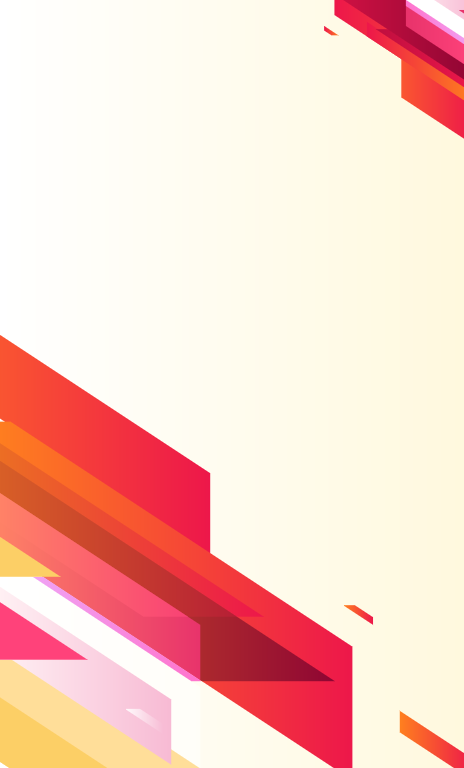
Give the GLSL for this background, as a Shadertoy shader.

```glsl
const vec2 CANVAS = vec2(60.7, 100.0);  // percent of the height
const float SLOPE = 0.655;              // fall of every slanted edge
const float FAR = 150.0;
const vec2 ANY_Y = vec2(-FAR, FAR);

const vec3 WHITE = vec3(1.0);
const vec3 CREAM = vec3(1.0, 0.975, 0.87);
const vec3 ORANGE = vec3(1.0, 0.50, 0.12);
const vec3 VERMILION = vec3(0.98, 0.34, 0.19);
const vec3 CRIMSON = vec3(0.93, 0.09, 0.29);
const vec3 RUST = vec3(0.85, 0.38, 0.15);
const vec3 MAROON = vec3(0.56, 0.02, 0.20);
const vec3 CORAL = vec3(1.0, 0.52, 0.40);
const vec3 ROSE = vec3(0.91, 0.20, 0.42);
const vec3 HOT_PINK = vec3(1.0, 0.26, 0.48);
const vec3 LILAC = vec3(0.94, 0.64, 0.96);
const vec3 ORCHID = vec3(1.0, 0.45, 0.80);
const vec3 BLUSH = vec3(1.0, 0.95, 0.96);
const vec3 PALE_PINK = vec3(0.97, 0.73, 0.83);
const vec3 PEACH = vec3(1.0, 0.87, 0.60);
const vec3 AMBER = vec3(0.99, 0.81, 0.40);

// Signed distance inside a range, positive within it
float inside(float v, vec2 range) {
    return min(v - range.x, range.y - v);
}

// Slanted band clipped to a box, shaded from left to right across the box
void paint(inout vec3 color, vec2 p, vec2 band, vec2 xs, vec2 ys,
           vec3 left, vec3 right, float alpha) {
    float pixel = CANVAS.y / iResolution.y;
    float slant = inside(p.y - SLOPE * p.x, band) / length(vec2(1.0, SLOPE));
    float depth = min(slant, min(inside(p.x, xs), inside(p.y, ys)));
    float cover = clamp(0.5 + depth / pixel, 0.0, 1.0);
    float t = clamp((p.x - xs.x) / (xs.y - xs.x), 0.0, 1.0);
    color = mix(color, mix(left, right, t), cover * alpha);
}

// Pale layers in the lower left corner
void paintPaleLayers(inout vec3 c, vec2 p) {
    paint(c, p, vec2(72.3, FAR), vec2(-1.0, 26.2), vec2(75.1, FAR), WHITE, mix(WHITE, CREAM, 0.2), 1.0);
    paint(c, p, vec2(82.9, 99.2), vec2(-1.0, 27.0), vec2(85.9, FAR), PEACH, PEACH, 1.0);
    paint(c, p, vec2(90.8, 99.2), vec2(-1.0, 14.0), ANY_Y, AMBER, AMBER, 1.0);
    paint(c, p, vec2(76.4, 84.9), vec2(-1.0, 22.4), ANY_Y, BLUSH, PALE_PINK, 1.0);
    paint(c, p, vec2(78.4, FAR), vec2(-1.0, 11.6), vec2(0.0, 85.9), HOT_PINK, HOT_PINK, 1.0);
    paint(c, p, vec2(80.3, 81.6), vec2(16.5, 21.5), vec2(92.3, FAR), WHITE, PALE_PINK, 0.9);
}

// Bold overlapping bands on the left
void paintBoldBands(inout vec3 c, vec2 p) {
    vec2 wedgeY = vec2(0.0, 80.3);
    vec2 baseY = vec2(0.0, 88.7);
    paint(c, p, vec2(43.6, 54.5), vec2(-1.0, 27.5), ANY_Y, VERMILION, CRIMSON, 1.0);
    paint(c, p, vec2(54.0, 71.4), vec2(-1.0, 46.1), vec2(54.9, FAR), ORANGE, CRIMSON, 1.0);
    paint(c, p, vec2(57.7, 68.0), vec2(-1.0, 34.5), wedgeY, mix(ORANGE, RUST, 0.5), CRIMSON, 1.0);
    paint(c, p, vec2(60.0, 71.4), vec2(-1.0, 43.8), baseY, RUST, MAROON, 1.0);
    paint(c, p, vec2(60.0, 68.0), vec2(-1.0, 34.5), wedgeY, RUST, CRIMSON, 0.25);
    paint(c, p, vec2(64.2, 71.4), vec2(-1.0, 26.2), baseY, CORAL, ROSE, 1.0);
    paint(c, p, vec2(64.2, 68.0), vec2(-1.0, 26.2), wedgeY, CORAL, HOT_PINK, 0.7);
    paint(c, p, vec2(71.4, 72.3), vec2(4.0, 26.2), vec2(75.1, 88.7), LILAC, ORCHID, 1.0);
    paint(c, p, vec2(69.9, FAR), vec2(-1.0, 8.3), vec2(0.0, 75.1), AMBER, AMBER, 1.0);
}

// Stacked bands in the upper right corner
void paintTopCorner(inout vec3 c, vec2 p) {
    vec2 innerX = vec2(53.1, 62.0);
    paint(c, p, vec2(-26.8, -21.7), vec2(52.5, 62.0), ANY_Y, VERMILION, CRIMSON, 1.0);
    paint(c, p, vec2(-FAR, -26.7), vec2(43.75, 62.0), ANY_Y, CRIMSON, VERMILION, 1.0);
    paint(c, p, vec2(-28.6, -26.7), vec2(48.0, 62.0), ANY_Y, CRIMSON, ORANGE, 1.0);
    paint(c, p, vec2(-29.5, -28.4), vec2(49.0, 62.0), vec2(3.8, FAR), mix(MAROON, CRIMSON, 0.5), CRIMSON, 1.0);
    paint(c, p, vec2(-FAR, -29.4), vec2(43.75, 62.0), ANY_Y, mix(MAROON, CRIMSON, 0.7), MAROON, 1.0);
    paint(c, p, vec2(-FAR, -31.4), innerX, ANY_Y, ROSE, HOT_PINK, 1.0);
    paint(c, p, vec2(-FAR, -34.0), innerX, ANY_Y, ORCHID, LILAC, 1.0);
    paint(c, p, vec2(-FAR, -34.8), innerX, ANY_Y, WHITE, WHITE, 1.0);
    paint(c, p, vec2(-FAR, -37.2), innerX, ANY_Y, BLUSH, PALE_PINK, 1.0);
    paint(c, p, vec2(-FAR, -38.0), innerX, vec2(1.3, FAR), ROSE, ROSE, 1.0);
}

// Loose chips along the right side
void paintChips(inout vec3 c, vec2 p) {
    paint(c, p, vec2(-24.4, -23.8), vec2(42.4, 44.3), vec2(0.0, 4.6), CRIMSON, ORANGE, 1.0);
    paint(c, p, vec2(48.4, 49.4), vec2(45.0, 48.8), vec2(78.8, FAR), ORANGE, CRIMSON, 1.0);
    paint(c, p, vec2(58.3, 61.1), vec2(52.3, 62.0), ANY_Y, ORANGE, CRIMSON, 1.0);
}

void mainImage(out vec4 fragColor, in vec2 fragCoord) {
    vec2 uv = fragCoord / iResolution.xy;
    vec2 p = vec2(uv.x, 1.0 - uv.y) * CANVAS;  // y runs down from the top
    vec3 color = mix(WHITE, CREAM, uv.x);
    paintPaleLayers(color, p);
    paintBoldBands(color, p);
    paintTopCorner(color, p);
    paintChips(color, p);
    fragColor = vec4(color, 1.0);
}
```
